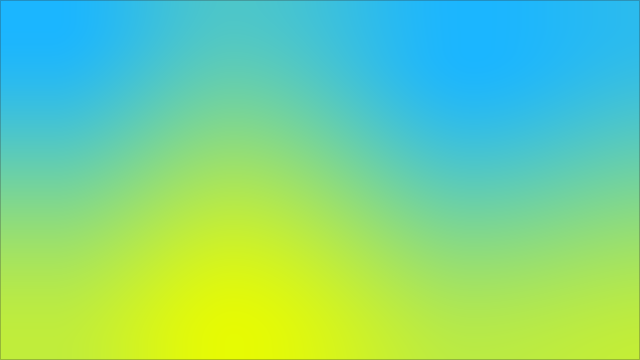
A Shadertoy shader for this background:

```glsl
// Soft blue-to-lime gradient with a glowing yellow ridge, a cool valley and a faint hairline frame.

// Colour ramp from sky blue (0) to lime yellow (1), slightly lifted in the middle.
vec3 skyToLime(float warmth) {
    vec3 ramp = mix(vec3(0.105, 0.712, 1.0), vec3(0.91, 0.985, 0.0), warmth);
    return ramp + vec3(0.16, 0.04, 0.0) * warmth * (1.0 - warmth);
}

// Warmth field: four vertical profiles blended across the width.
float warmthAt(vec2 uv) {
    float depth = 1.0 - uv.y;
    float left   = 0.77 * smoothstep(0.06, 0.97, depth);
    float ridge  = 0.21 + 0.78 * smoothstep(0.0, 0.95, depth);
    float valley = 0.74 * smoothstep(0.14, 1.03, depth);
    float right  = 0.07 + 0.72 * smoothstep(0.06, 1.02, depth);

    float warmth = mix(left, ridge, smoothstep(0.08, 0.365, uv.x));
    warmth = mix(warmth, valley, smoothstep(0.365, 0.74, uv.x));
    return mix(warmth, right, smoothstep(0.74, 1.03, uv.x));
}

void mainImage(out vec4 fragColor, in vec2 fragCoord) {
    vec2 uv = fragCoord / iResolution.xy;
    vec3 color = skyToLime(warmthAt(uv));

    // Hairline frame, measured in canvas heights.
    float pixel = 1.0 / iResolution.y;
    vec2 border = min(fragCoord, iResolution.xy - fragCoord) * pixel;
    float edge = min(border.x, border.y);
    float frame = clamp((0.0023 - edge) / pixel + 0.5, 0.0, 1.0);
    color = mix(color, vec3(0.2), 0.36 * frame);

    fragColor = vec4(color, 1.0);
}
```
